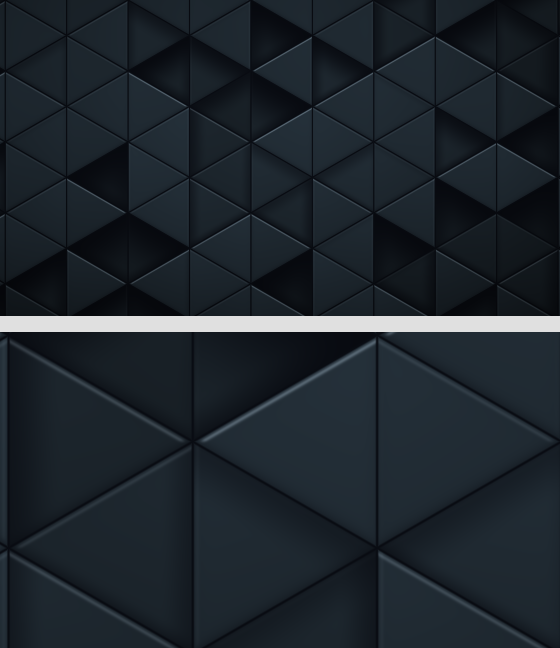
Top, the full canvas; bottom, a detail of the centre.
Reproduce this pattern procedurally as a Shadertoy shader.

```glsl
float hash(vec3 p) {
    p = fract(p * vec3(0.1031, 0.1130, 0.0973) + 0.37);
    p += dot(p, p.yzx + 33.33);
    return fract((p.x + p.y) * p.z);
}

// Side 0 points right, side 1 points left; about half the tiles are sunken.
float tileHeight(vec2 cell, float side) {
    return 1.0 - 0.95 * smoothstep(0.4, 1.0, hash(vec3(cell + 40.0, side * 7.0 + 3.0)));
}

// Light left after a taller neighbour shades the tile across an edge.
float edgeLight(float dist, float rise, float reach, float strength) {
    rise = max(rise, 0.0);
    float shade = min(rise * 1.9, 1.0) * strength;
    return 1.0 - shade * (1.0 - smoothstep(0.0, 0.012 + reach * rise, dist));
}

float bevelLine(float dist) {
    float t = (dist - 0.0050) / 0.0022;
    return exp(-t * t);
}

void mainImage(out vec4 fragColor, in vec2 fragCoord) {
    vec2 p = fragCoord / iResolution.y;
    float pixel = 1.0 / iResolution.y;

    // Skewed lattice of equilateral triangles with vertical sides
    float altitude = 0.1944;
    vec2 lattice = vec2((p.x - 0.0165) / altitude, (p.y - 0.102) / 0.2245);
    lattice.y -= 0.5 * lattice.x;
    vec2 cell = floor(lattice);
    vec2 f = lattice - cell;
    float side = step(1.0, f.x + f.y);

    // Distances to the vertical, upper and lower edges, with neighbour heights
    vec3 dist;
    vec3 neighbour;
    if (side < 0.5) {
        dist = vec3(f.x, 1.0 - f.x - f.y, f.y);
        neighbour = vec3(tileHeight(cell - vec2(1, 0), 1.0),
                         tileHeight(cell, 1.0),
                         tileHeight(cell - vec2(0, 1), 1.0));
    } else {
        dist = vec3(1.0 - f.x, 1.0 - f.y, f.x + f.y - 1.0);
        neighbour = vec3(tileHeight(cell + vec2(1, 0), 0.0),
                         tileHeight(cell + vec2(0, 1), 0.0),
                         tileHeight(cell, 0.0));
    }
    dist *= altitude;
    float height = tileHeight(cell, side);
    vec3 rise = neighbour - height;
    float nearest = min(dist.x, min(dist.y, dist.z));

    // Tile face, slightly lighter toward its upper edge
    float tint = 0.96 + 0.08 * hash(vec3(cell + 71.0, side + 19.0));
    vec3 color = vec3(0.125, 0.165, 0.197) * tint * mix(0.72, 1.0, height);
    color *= 0.95 + 0.09 * smoothstep(0.0, altitude, dist.z);

    // Cast shadows and darkening along the seams
    float light = edgeLight(dist.x, rise.x, 0.07, 0.55);
    light *= edgeLight(dist.y, rise.y, 0.19, 0.95);
    light *= edgeLight(dist.z, rise.z, 0.035, 0.5);
    light *= 1.0 - 0.35 * exp(-dist.z / 0.006);
    light *= 1.0 - 0.12 * exp(-nearest / 0.006);
    color = mix(vec3(0.026, 0.034, 0.056), color, light);

    // Lit bevels
    float upperLight = bevelLine(dist.y) * smoothstep(-0.3, 0.6, -rise.y);
    float sideLight = bevelLine(dist.x) * smoothstep(-0.2, 0.7, -rise.x);
    float inside = smoothstep(0.002, 0.009, dist.z);
    color += vec3(0.18, 0.195, 0.205) * (upperLight + 0.15 * sideLight) * inside;

    // Dark gaps
    float gap = smoothstep(0.0, 0.0018 + 0.6 * pixel, nearest);
    color = mix(vec3(0.032, 0.042, 0.066), color, gap);

    // Broad falloff toward the borders
    vec2 q = fragCoord / iResolution.xy - vec2(0.5, 0.6);
    color *= 1.09 - 0.9 * dot(q, q);
    fragColor = vec4(color, 1.0);
}
```
